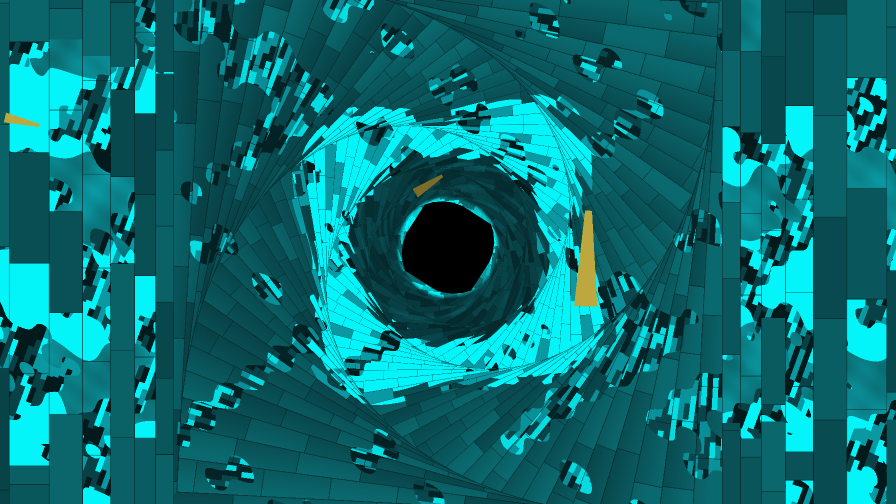
This background is drawn by a Shadertoy shader. Its source:

```glsl
// A square tunnel of teal panels that twists clockwise into a round black hole.
// Nested frames are walked from near to far; the first frame a point falls
// outside of gives its wall panel, which is then tiled, shaded and broken up.
#define CENTRE vec2(0.0, 0.009)
#define NEAR_DEPTH 0.92
#define HOLE_DEPTH 11.9
#define SLICE 0.115
#define TWIST 0.69
#define TWIST_START 1.88
#define TILES 3.6
#define SEAM 0.0022

const vec3 INK  = vec3(0.01, 0.10, 0.11);
const vec3 DEEP = vec3(0.03, 0.26, 0.28);
const vec3 TEAL = vec3(0.04, 0.41, 0.43);
const vec3 MID  = vec3(0.04, 0.60, 0.64);
const vec3 CYAN = vec3(0.01, 0.96, 0.98);
const vec3 GOLD = vec3(0.74, 0.66, 0.25);

float hash(vec2 p) {
    p = fract(p * vec2(0.1031, 0.1137));
    p += dot(p, p.yx + 33.3);
    return fract((p.x + p.y) * p.x * 17.3);
}

vec2 turn(vec2 p, float a) {
    float c = cos(a), s = sin(a);
    return vec2(c * p.x - s * p.y, s * p.x + c * p.y);
}

// Layered sines, roughly -1 to 1
float waves(vec2 p) {
    return 0.5 * sin(p.x * 9.0 + 2.0 * sin(p.y * 7.0))
         + 0.3 * sin(p.y * 19.0 - p.x * 13.0 + 1.7)
         + 0.2 * sin(p.x * 37.0 + p.y * 29.0);
}

// Small splinters of mixed tone
vec3 debris(vec2 q, float seed) {
    vec2 g = q / vec2(0.011, 0.032);
    g.y += hash(vec2(floor(g.x), seed));
    float h = hash(floor(g) + seed * 7.0 + 300.0);
    return h < 0.30 ? INK : h < 0.58 ? DEEP : h < 0.80 ? MID : CYAN;
}

// Is p within a slanted bar that narrows towards its top?
bool shard(vec2 p, vec2 at, float angle, vec2 halfSize) {
    vec2 q = turn(p - at, angle) / halfSize;
    return abs(q.y) < 1.0 && abs(q.x) < 0.65 - 0.35 * q.y;
}

// Open lattice at the sides: solid panels over a glowing, littered backdrop
vec3 sideWall(vec2 p, vec2 q, float layer, float tone) {
    float glow = cos(18.0 * (p.y + 0.08)) + 0.9 * waves(p * 1.3);
    vec3 col = mix(TEAL, MID, 0.5 + 0.5 * waves(p.yx * 3.0));
    if (glow > -0.15) col = CYAN;
    if (waves(p * 2.7 + 4.0) > 0.12) col = debris(turn(p, 0.35), 3.0);
    float solid = mod(layer, 2.0) < 0.5 ? 0.72 : 0.24;
    solid += 0.45 * smoothstep(0.32, 0.48, abs(p.y));
    return tone < solid ? mix(DEEP, TEAL, hash(vec2(tone * 91.0, layer))) : col;
}

// Twisted blades, the bright collar, the dark throat and the rim of the hole
vec3 throat(vec2 p, vec2 q, float layer, float tone, float lift) {
    float r = length(p), a = atan(p.y, p.x);
    vec3 blade = mix(DEEP, TEAL, clamp(tone * 0.8 + lift * 9.0 + 0.3 * p.x, 0.0, 1.0));
    float rough = waves(p * 2.1 + 1.0) - 0.55
        + 0.8 * exp(-40.0 * dot(p - vec2(0.42, -0.24), p - vec2(0.42, -0.24)))
        + 0.7 * exp(-40.0 * dot(p - vec2(-0.36, 0.36), p - vec2(-0.36, 0.36)));
    if (rough > 0.0 && r > 0.27) blade = mix(blade, debris(q, layer), 0.85);

    float collar = 0.305 + 0.045 * cos(4.0 * (a - 0.88)) + 0.05 * (tone - 0.5);
    float inner = 0.192 + 0.03 * (hash(vec2(layer, tone * 50.0)) - 0.5);
    vec3 bright = tone > 0.86 ? MID : CYAN;
    if (waves(p * 3.1 + 2.0) > 0.42) bright = debris(q, layer);

    vec3 dark = mix(INK, DEEP, 0.35 + 0.8 * tone);
    dark = mix(dark, TEAL, 0.5 * smoothstep(0.3, 1.0, waves(turn(p, r * 20.0) * 4.0)));
    vec3 rim = mix(TEAL, CYAN, smoothstep(0.2, 0.7, tone));

    vec3 col = r < collar ? bright : blade;
    col = r < inner ? dark : col;
    return mix(rim, col, smoothstep(0.094, 0.104, r));
}

vec3 scene(vec2 p) {
    if (shard(p, vec2(0.276, -0.022), 0.03, vec2(0.023, 0.095))) return GOLD;
    if (shard(p, vec2(-0.038, 0.125), 1.0, vec2(0.010, 0.032))) return GOLD * 0.65;
    if (shard(p, vec2(-0.845, 0.250), 1.8, vec2(0.010, 0.035))) return GOLD;

    float z = NEAR_DEPTH;
    for (int i = 0; i < 80; i++) {
        if (z > HOLE_DEPTH) break;
        float size = 1.0 / z;
        vec2 q = turn(p, TWIST * max(0.0, z - TWIST_START));
        float outside = max(abs(q.x), abs(q.y)) - size;
        if (outside > 0.0) {
            bool side = abs(q.x) > abs(q.y);
            if (!side) q = q.yx;
            float layer = float(i), face = sign(q.x) + (side ? 3.0 : 7.0);
            float cell = q.y * z * TILES + hash(vec2(layer * 3.0, face));
            float tone = hash(vec2(floor(cell) + 40.0, layer * 5.0 + face * 31.0));
            vec3 col = z < TWIST_START + 0.04 ? sideWall(p, q, layer, tone)
                                              : throat(p, q, layer, tone, outside);
            // Dark joints between frames and between tiles
            float joint = min(outside, fract(cell) * size / TILES);
            float width = SEAM * min(1.0, size * 2.2);
            return mix(INK, col, mix(0.35, 1.0, smoothstep(0.3 * width, width, joint)));
        }
        z += SLICE * max(1.0, z * 0.25);
    }
    return vec3(0.0);
}

void mainImage(out vec4 fragColor, in vec2 fragCoord) {
    vec3 sum = vec3(0.0);
    for (int k = 0; k < 4; k++) {  // 2 x 2 samples smooth every edge
        vec2 jitter = vec2(k % 2, k / 2) * 0.5 - 0.25;
        sum += scene((fragCoord + jitter - 0.5 * iResolution.xy) / iResolution.y - CENTRE);
    }
    fragColor = vec4(sum * 0.25, 1.0);
}
```
